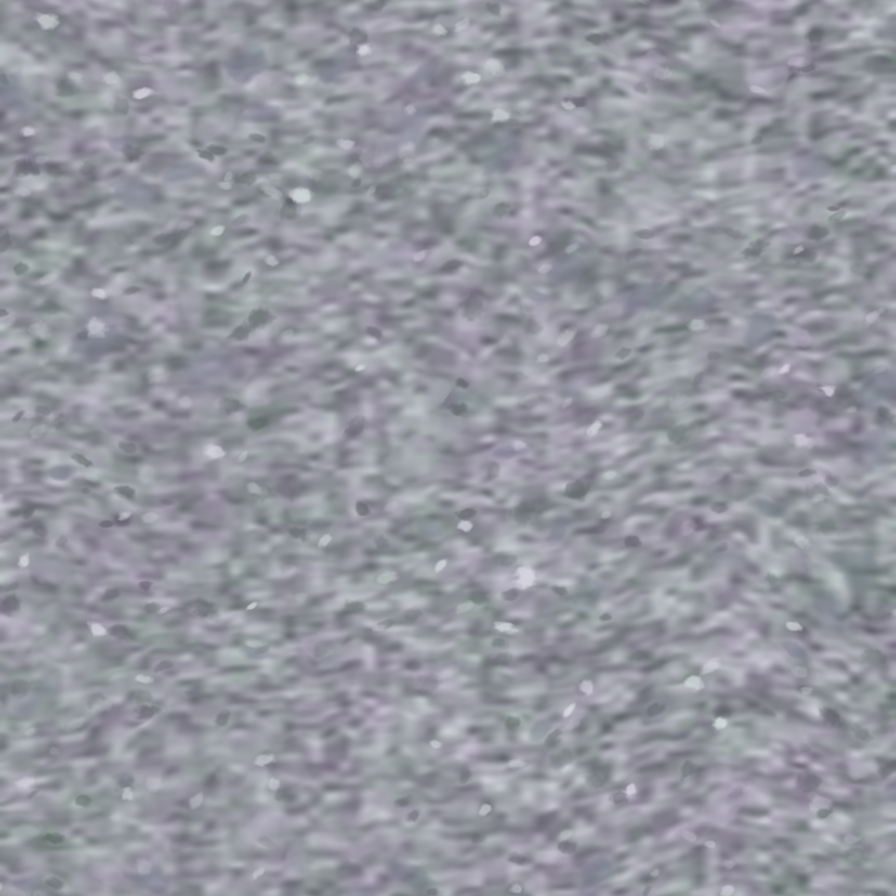
This texture is drawn by a Shadertoy shader. Its source:

```glsl
// Weathered blue-grey stone surface with soft streaky grain, flat chips, pits and pale specks.

const vec3  STONE      = vec3(0.589, 0.596, 0.631);  // mean colour
const vec3  TINT_AXIS  = vec3(0.014, -0.007, 0.016); // violet to green drift
const vec3  CHIP_DARK  = vec3(0.49, 0.51, 0.57);
const vec3  CHIP_LIGHT = vec3(0.67, 0.67, 0.72);
const vec3  PIT        = vec3(0.37, 0.38, 0.41);
const vec3  SPECK      = vec3(0.85, 0.86, 0.89);

const vec2  STREAK_FREQ = vec2(46.0, 125.0);
const vec2  GRAIN_FREQ  = vec2(68.0, 92.0);
const vec2  LUMP_FREQ   = vec2(30.0, 40.0);
const vec2  CLOUD_FREQ  = vec2(6.0, 8.0);
const float STREAK_AMP  = 0.074;
const float GRAIN_AMP   = 0.100;
const float LUMP_AMP    = 0.050;
const float CLOUD_AMP   = 0.020;
const float TILT        = 0.06;   // rise of the streaks to the right
const float WARP        = 0.016;  // waviness of the streaks

float hash(vec2 p) {
    return fract(sin(dot(p, vec2(127.1, 311.7))) * 43758.5453);
}

// Smooth value noise in -1..1
float noise(vec2 p) {
    vec2 i = floor(p), f = fract(p);
    f = f * f * (3.0 - 2.0 * f);
    float low  = mix(hash(i), hash(i + vec2(1, 0)), f.x);
    float high = mix(hash(i + vec2(0, 1)), hash(i + vec2(1, 1)), f.x);
    return 2.0 * mix(low, high, f.y) - 1.0;
}

// Soft irregular blobs, one per chosen cell: x = coverage, y = random value of the blob
vec2 scatter(vec2 p, float share, float radius, float softness) {
    vec2 cell = floor(p), best = vec2(0.0);
    float ragged = 0.3 * noise(p * 3.5) + 0.2 * noise(p * 8.0);
    for (int y = -1; y <= 1; y++)
    for (int x = -1; x <= 1; x++) {
        vec2 id = cell + vec2(x, y);
        if (hash(id + 7.3) > share) continue;
        vec2 d = p - id - vec2(hash(id + 1.7), hash(id + 4.1));
        float a = 1.4 * (hash(id + 9.2) - 0.4);
        d = mat2(cos(a), -sin(a), sin(a), cos(a)) * d;
        d.y *= 1.1 + 0.9 * hash(id + 2.6);
        float size = radius * (0.55 + 0.6 * hash(id + 5.9));
        float cover = 1.0 - smoothstep(1.0 - softness, 1.0 + softness, length(d) / size + ragged);
        if (cover > best.x) best = vec2(cover, hash(id + 3.4));
    }
    return best;
}

void mainImage(out vec4 fragColor, in vec2 fragCoord) {
    vec2 uv = fragCoord / iResolution.y;

    // Gently bent, tilted grain space
    vec2 p = uv;
    p.y += WARP * noise(uv * 5.0 + 31.0) - TILT * uv.x;
    p += 0.003 * vec2(noise(uv * 45.0 + 11.0), noise(uv * 45.0 + 57.0));

    // Layered grain, rougher towards the right
    float grain = STREAK_AMP * noise(p * STREAK_FREQ + 13.0)
                + GRAIN_AMP * noise(p * GRAIN_FREQ + 71.0)
                + LUMP_AMP * noise(p * LUMP_FREQ + 43.0);
    grain *= 0.88 + 0.26 * uv.x + 0.12 * noise(uv * 4.0 + 91.0);
    float cloud = CLOUD_AMP * noise(p * CLOUD_FREQ + 23.0);

    // Smooth chips replace part of the grain
    vec2 chip = scatter(p * 16.0 + 5.0, 0.32, 0.38, 0.4);
    vec3 chipColor = mix(CHIP_DARK, CHIP_LIGHT, smoothstep(0.35, 0.65, chip.y));
    vec3 color = mix(STONE + cloud, chipColor, 0.6 * chip.x);
    color += grain * (1.0 - 0.5 * chip.x);

    // Small dark pits and pale specks
    vec2 pit = scatter(p * 30.0 + 67.0, 0.20, 0.34, 0.5);
    color = mix(color, PIT, pit.x * (0.25 + 0.4 * pit.y));
    vec2 speck = scatter(p * 32.0 + 19.0, 0.15, 0.32, 0.5);
    color = mix(color, SPECK, speck.x * (0.2 + 0.65 * speck.y * speck.y));

    // Faint colour drift
    color += TINT_AXIS * (noise(p * vec2(38.0, 60.0) + 83.0) + noise(p * 17.0 + 37.0));

    fragColor = vec4(clamp(color, 0.0, 1.0), 1.0);
}
```
